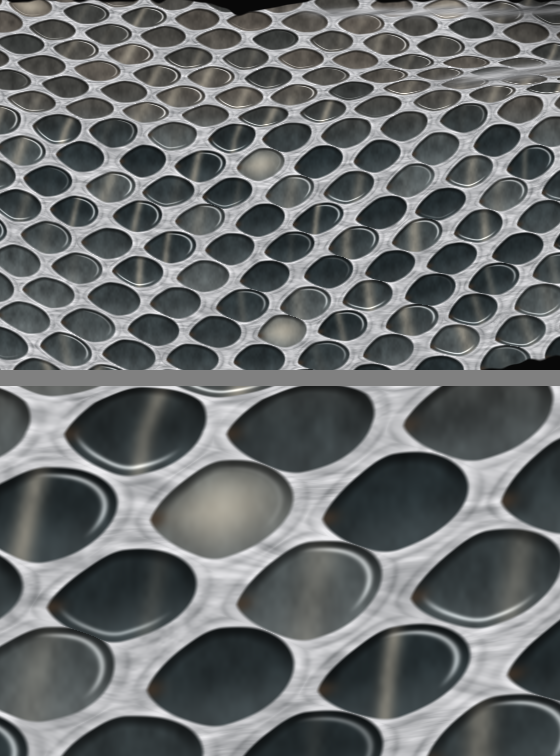
Top, the full canvas; bottom, a detail of the centre.
Give the GLSL for this texture, as a Shadertoy shader.

```glsl
// Shed reptile skin: bowed, staggered rows of dark almond windows in a pale, creased membrane.
#define ROW_PITCH 0.0751
#define COL_PITCH 0.160
#define CELL_RADII vec2(0.405, 0.56)
#define TILT 0.36
#define JITTER 0.07
#define RIM_WIDTH 0.055
#define DARK_GLASS vec3(0.13, 0.16, 0.17)
#define GREY_GLASS vec3(0.34, 0.36, 0.36)
#define BROWN_GLASS vec3(0.33, 0.30, 0.27)
#define WARM_LIGHT vec3(0.66, 0.63, 0.57)
#define WALL_SHADE vec3(0.45, 0.46, 0.47)
#define WALL_LIGHT vec3(0.88, 0.88, 0.89)

float hash(vec2 p) {
    vec3 h = fract(vec3(p.xyx) * 0.1031);
    h += dot(h, h.yzx + 33.33);
    return fract((h.x + h.y) * h.z);
}

float noise(vec2 p) {
    vec2 i = floor(p), f = fract(p);
    f = f * f * (3.0 - 2.0 * f);
    return mix(mix(hash(i), hash(i + vec2(1, 0)), f.x),
               mix(hash(i + vec2(0, 1)), hash(i + vec2(1, 1)), f.x), f.y);
}

float fbm(vec2 p) {
    return 0.55 * noise(p) + 0.3 * noise(p * 2.1 + 7.3) + 0.15 * noise(p * 4.3 + 1.9);
}

float bump(float x, float width) {
    x /= width;
    return exp(-x * x);
}

// Column and row coordinates on the curved sheet; q.y runs downward.
vec2 skinCoords(vec2 q) {
    float dx = q.x - 0.692;
    float lift = mix(-0.051, 0.127, smoothstep(0.14, 0.26, q.y));
    float t = q.y + (dx < 0.0 ? 0.099 * dx * dx : lift * pow(dx, 1.5));
    float low = max(0.0, t - 0.573), high = max(0.0, 0.375 - t);
    float axis = 0.70 + 0.557 * low * low + 0.17 * high;
    float row = (t - 0.447) / ROW_PITCH - 6.15 * max(0.0, 0.348 - t);
    return vec2((q.x - axis) / (COL_PITCH + 0.03 * (t - 0.447)), row);
}

// Almond distance, 1 on the outline: pointed at the left, rounder at the right.
float almond(vec2 n) {
    float e = mix(1.42, 1.95, smoothstep(-0.5, 0.5, n.x));
    return pow(pow(abs(n.x) + 1e-4, e) + pow(abs(n.y) + 1e-4, e), 1.0 / e);
}

// Finds the closest window; dist holds the two smallest distances.
void nearestCell(vec2 s, float lean, out vec2 local, out vec2 id, out vec2 dist) {
    dist = vec2(9.0);
    for (int j = -1; j <= 2; j++)
    for (int i = 0; i <= 1; i++) {
        float row = floor(s.y) + float(j);
        float shift = 0.5 * mod(row, 2.0);
        vec2 cell = vec2(floor(s.x - shift) + float(i), row);
        vec2 wobble = vec2(hash(cell + 3.7), hash(cell + 18.2)) - 0.5;
        vec2 n = s - cell - vec2(shift, 0.0) - JITTER * wobble;
        n.y += lean * n.x;
        n /= CELL_RADII * (1.0 + JITTER * (wobble.yx + 0.2));
        float d = almond(n);
        if (d < dist.x) {
            dist = vec2(d, dist.x);
            local = n;
            id = cell;
        } else dist.y = min(dist.y, d);
    }
}

vec3 windowColor(vec2 n, vec2 id, float d, vec2 q) {
    float tone = hash(id + 41.3), band = hash(id + 57.9), gloss = hash(id + 73.1);
    float upper = 1.0 - smoothstep(0.22, 0.42, q.y);
    float milky = smoothstep(0.5, 0.9, q.y) * (1.0 - smoothstep(0.3, 0.9, q.x));
    vec3 c = mix(DARK_GLASS, GREY_GLASS, 0.75 * tone * tone + 0.3 * milky);
    c = mix(c, BROWN_GLASS, upper * (0.35 + 0.5 * tone));
    float film = fbm(q * vec2(45.0, 30.0) + id * 5.1);
    c *= 0.72 + 0.65 * film;
    c += 0.08 * smoothstep(-0.2, 0.9, n.y) * (1.0 - 0.5 * upper);
    // Light passing through: upright bands, then a few glowing windows
    float beam = bump(n.x + 0.12 * n.y - mix(-0.3, 0.45, band), 0.12 + 0.16 * tone);
    c = mix(c, WARM_LIGHT, beam * smoothstep(0.35, 0.95, gloss) * (0.4 + 0.4 * film));
    c = mix(c, WARM_LIGHT * 1.3, 0.65 * step(0.965, tone) * bump(d, 0.8));
    // Dark inner edge and a thin curved reflection
    c *= 1.0 - 0.5 * smoothstep(0.72, 0.95, d) * smoothstep(0.5, -0.6, n.y);
    float side = band > 0.5 ? n.y - 0.4 * n.x : n.x - 0.5 * n.y;
    c += 0.5 * bump(d - 0.83, 0.05) * smoothstep(0.2, 0.8, side) * smoothstep(0.2, 0.8, gloss);
    float tip = bump(length(n - vec2(-0.95, 0.0)), 0.17);
    return mix(c, vec3(0.27, 0.21, 0.16), 0.7 * tip * (1.0 - upper));
}

void mainImage(out vec4 fragColor, in vec2 fragCoord) {
    vec2 q = fragCoord / iResolution.y;
    q.y = 1.0 - q.y;
    vec2 s = skinCoords(q + 0.006 * vec2(noise(q * 11.0) - 0.5, noise(q * 11.0 + 40.0) - 0.5));
    float lean = TILT * smoothstep(0.25, 0.5, q.y) * smoothstep(0.0, 0.75, q.x);
    vec2 local, id, dist;
    nearestCell(s, lean, local, id, dist);

    // Membrane: soft ridges with fine stretched fibres
    float fibre = fbm(s * vec2(5.0, 8.0) + 3.0 * noise(s * 2.0));
    float ridge = bump(dist.y - dist.x, 0.3);
    float wallLight = 0.12 + 0.8 * fibre + 0.18 * ridge;
    wallLight += 0.35 * bump(dist.x - 1.0 - RIM_WIDTH, RIM_WIDTH) * noise(s * 6.0 + 20.0);
    wallLight -= 0.28 * bump(dist.x - 1.19, 0.05) * noise(s * 5.0);
    vec3 wall = mix(WALL_SHADE, WALL_LIGHT, clamp(wallLight, 0.0, 1.1));

    float soft = max(fwidth(dist.x), 0.04);
    float hole = 1.0 - smoothstep(1.0 - soft, 1.0 + soft, dist.x);
    vec3 color = mix(wall, windowColor(local, id, dist.x, q), hole);

    // Creases where the sheet folds over itself
    float strands = fbm(vec2(q.x * 9.0, (q.y + 0.13 * q.x) * 95.0));
    float crease = bump(q.y - 0.205 + 0.13 * (q.x - 1.34), 0.019) * smoothstep(1.08, 1.35, q.x);
    crease += bump(q.y - 0.026 - 0.01 * noise(q * 9.0), 0.012) * smoothstep(0.75, 0.95, q.x);
    color = mix(color, mix(WALL_SHADE * 0.7, WALL_LIGHT, strands), clamp(crease, 0.0, 0.9));

    // Shaded upper right, torn lower right corner and top edge
    color *= 1.0 - 0.4 * smoothstep(1.25, 1.5, q.x) * (1.0 - smoothstep(0.02, 0.16, q.y));
    float ragged = 0.02 * (noise(q * 28.0) - 0.5);
    float tear = max(0.2 * (q.x - 1.32) - (1.0 - q.y), 0.035 * bump(q.x - 0.66, 0.1) - q.y);
    color = mix(color, vec3(0.03), smoothstep(-0.004, 0.004, tear + ragged));
    fragColor = vec4(clamp(color, 0.0, 1.0), 1.0);
}
```
